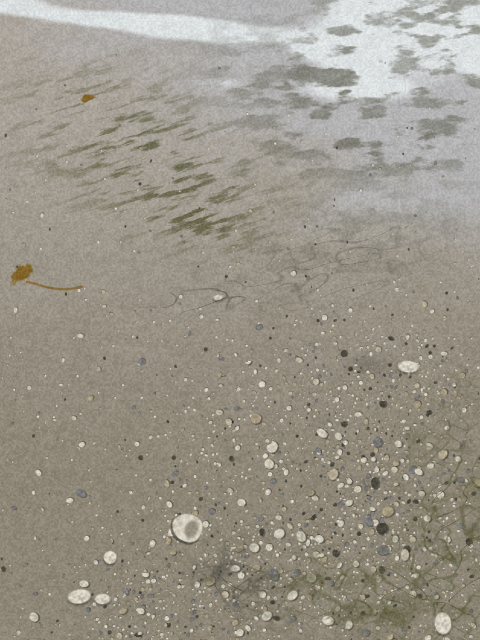
Write a WebGL 2 fragment shader that draws this texture.

```glsl
#version 300 es
precision highp float;
uniform vec2 u_resolution;
out vec4 outColor;

const vec3 SAND_NEAR = vec3(.555, .525, .465), SAND_FAR = vec3(.665, .64, .605);
const vec3 WET = vec3(.71, .71, .72), WATER = vec3(.87, .89, .895);
const vec3 GRASS = vec3(.36, .36, .24), MAT = vec3(.41, .41, .36);
const vec3 KELP = vec3(.5, .38, .15), SHELL = vec3(.83, .81, .75), DARK = vec3(.3, .29, .25);

// Larger shells: centre, radii
const vec4 SHELLS[6] = vec4[](
  vec4(.638, .427, .016, .009), vec4(.124, .068, .018, .011),
  vec4(.16, .064, .012, .008), vec4(.172, .129, .01, .01),
  vec4(.341, .535, .007, .004), vec4(.692, .026, .013, .017));

float hash(vec2 p) {
  vec3 q = fract(p.xyx * .1031);
  q += dot(q, q.yzx + 33.33);
  return fract((q.x + q.y) * q.z);
}

float noise(vec2 p) {
  vec2 i = floor(p), f = fract(p);
  f = f * f * (3. - 2. * f);
  return mix(mix(hash(i), hash(i + vec2(1, 0)), f.x),
             mix(hash(i + vec2(0, 1)), hash(i + 1.), f.x), f.y);
}

float fbm(vec2 p) {
  float sum = 0., amp = .533;
  for (int i = 0; i < 4; i++) {
    sum += amp * noise(p);
    p = mat2(1.6, 1.2, -1.2, 1.6) * p + 17.3;
    amp *= .5;
  }
  return sum;
}

vec2 turn(vec2 p, float a) {
  float c = cos(a), s = sin(a);
  return vec2(c * p.x + s * p.y, c * p.y - s * p.x);
}

// Soft elliptical region
float blob(vec2 p, float x, float y, float rx, float ry, float angle) {
  vec2 q = turn(p - vec2(x, y), angle) / vec2(rx, ry);
  return exp(-dot(q, q));
}

float ellipse(vec2 p, vec2 r, float px) {
  return 1. - smoothstep(-px, px, (length(p / r) - 1.) * min(r.x, r.y));
}

// Curving hairs along contours of warped noise
float hairs(vec2 p, vec2 scale, float angle) {
  vec2 q = turn(p, angle) * scale;
  q += 1.2 * vec2(noise(q * .6), noise(q * .6 + 41.));
  return 1. - smoothstep(0., .08, abs(noise(q) - .5));
}

// One scattered layer of stones over the ground
vec3 pebbles(vec3 ground, vec2 p, float cells, float density, float seed, float px) {
  vec2 g = turn(p, .4 + seed) * cells, id = floor(g) + seed * 37.;
  vec2 jitter = vec2(hash(id + 3.1), hash(id + 8.7));
  float kind = hash(id + 15.2), size = mix(.11, .29, hash(id + 21.9));
  vec2 d = turn(fract(g) - .3 - .4 * jitter, kind * 6.3);
  vec2 r = size * vec2(1, mix(.6, 1., jitter.y));
  float present = step(hash(id + 29.4), density), soft = px * cells * .7;
  vec3 tint = mix(vec3(.67, .62, .51), SHELL, smoothstep(.3, .7, kind));
  tint = mix(tint, vec3(.48), step(kind, .27));
  tint = mix(tint, DARK, step(kind, .1)) * (.88 + .2 * noise(g * 9.));
  vec2 shade = turn(vec2(.02, .06), kind * 6.3);
  ground *= 1. - .32 * present * ellipse(d + shade, r * 1.12, soft);
  return mix(ground, tint, present * ellipse(d, r, soft));
}

void main() {
  vec2 p = gl_FragCoord.xy / u_resolution * vec2(.75, 1);
  float px = 1. / u_resolution.y;
  float broad = fbm(p * vec2(9, 22)), flecks = fbm(p * vec2(24, 62) + 9.);

  // Sand and wet sheen
  vec3 col = mix(SAND_NEAR, SAND_FAR, smoothstep(.2, .95, p.y + .12 * (broad - .5)));
  float sheen = smoothstep(-.1, .2, .7 * p.x + p.y - 1.02 + .25 * (broad - .5));
  col = mix(col, WET, .9 * sheen * smoothstep(.53, .72, p.y));

  // Standing water
  float pool = blob(p, .18, .968, .24, .015, -.09) + blob(p, .32, .952, .1, .024, -.1)
    + blob(p, 0., .998, .07, .014, 0.) + .6 * blob(p, .35, .87, .06, .018, 0.)
    + .7 * blob(p, .55, .86, .1, .022, 0.) + .8 * blob(p, .51, .925, .06, .02, 0.)
    + .85 * smoothstep(.38, .62, p.x) * smoothstep(.78, .94, p.y);
  col = mix(col, WATER, .95 * smoothstep(.32, .78, pool + .7 * (broad - .5)));

  // Seagrass: slanted tufts on the left, flat mats on the right
  float tufts = blob(p, .23, .75, .19, .1, -.5) + .5 * blob(p, .32, .655, .07, .035, -.2);
  float blades = fbm(turn(p, .32) * vec2(32, 160));
  float tuft = smoothstep(.48, .75, blades + .3 * (flecks - .5));
  col = mix(col, GRASS, .85 * tuft * min(tufts, 1.));
  float mats = .9 * blob(p, .64, .775, .2, .05, .1) + .7 * blob(p, .45, .86, .12, .09, -.4)
    + .4 * blob(p, .55, .62, .16, .07, .4)
    + .75 * smoothstep(.42, .56, p.x) * smoothstep(.78, .88, p.y);
  float mat = smoothstep(.48, .66, flecks + .15 * (blades - .5));
  col = mix(col, MAT, mat * min(mats, 1.) * (.5 + .4 * blades));
  float drift = blob(p, .32, .535, .08, .018, .15) + .5 * blob(p, .53, .59, .15, .07, .3);
  col = mix(col, DARK, .65 * drift * hairs(p, vec2(28, 70), .25));

  // Stones and shell fragments, fine to coarse
  float bed = blob(p, .61, .2, .15, .2, 0.) + blob(p, .31, .07, .2, .11, .3)
    + .7 * blob(p, .61, .42, .13, .07, 0.) + .4 * blob(p, .42, .28, .19, .18, 0.);
  col *= 1. - .14 * blob(p, .58, .43, .03, .014, 0.);
  for (float fine = 3.; fine >= 0.; fine--) {
    float reach = 1. - smoothstep(.28 + .13 * fine, .5 + .16 * fine, p.y);
    float density = (.05 + .42 * min(bed, 1.2) * (.5 + broad)) * reach;
    col = pebbles(col, p, 31. * pow(1.6, fine), density, fine + 1., px);
  }

  // Tangled weed in the foreground
  float weed = blob(p, .71, .21, .07, .17, 0.) + blob(p, .65, .06, .13, .07, 0.)
    + .8 * blob(p, .36, .1, .05, .05, 0.) + .6 * blob(p, .48, .08, .1, .05, 0.);
  float tangle = max(hairs(p, vec2(24, 60), .7), hairs(p + 3., vec2(26, 55), -.5));
  vec3 weedTint = mix(DARK, GRASS, smoothstep(.36, .5, p.x));
  col = mix(col, weedTint, min(weed, 1.) * (.6 * tangle + .35 * smoothstep(.45, .7, flecks)));

  // Single shells and the large hollow one
  for (int i = 0; i < 6; i++) {
    vec4 s = SHELLS[i];
    vec2 d = turn(p - s.xy, .5 * hash(s.xy * 900.) - .25);
    col *= 1. - .35 * ellipse(d + vec2(0, .003), s.zw, px * 2.);
    col = mix(col, SHELL * (.88 + .2 * noise(d * 260.)), ellipse(d, s.zw, px));
  }
  vec2 h = turn(p - vec2(.293, .176), -.4);
  h *= .94 + .12 * noise(h * 70.);
  col = mix(col, DARK, .8 * ellipse(h + vec2(.001, .003), vec2(.025, .024), px));
  col = mix(col, SHELL * (.86 + .2 * noise(h * 150.)), ellipse(h, vec2(.024, .022), px));
  col = mix(col, SAND_NEAR, .85 * ellipse(h - vec2(.007, .001), vec2(.01, .014), px * 2.));

  // Kelp scraps and stem
  float scrap = blob(p, .033, .571, .02, .013, .5) + blob(p, .138, .847, .014, .007, .3);
  col = mix(col, KELP, smoothstep(.35, .65, scrap + .7 * (fbm(p * 130.) - .5)));
  float bow = abs(p.y - .555 + .007 * sin((p.x - .06) * 40.));
  float stem = step(.04, p.x) * step(p.x, .13) * (1. - smoothstep(.0005, .0015 + px, bow));
  col = mix(col, KELP, .8 * stem);

  // Grain
  col += .09 * (noise(p * 420.) - .5) + .05 * (fbm(p * 110.) - .5);
  outColor = vec4(clamp(col, 0., 1.), 1);
}
```
